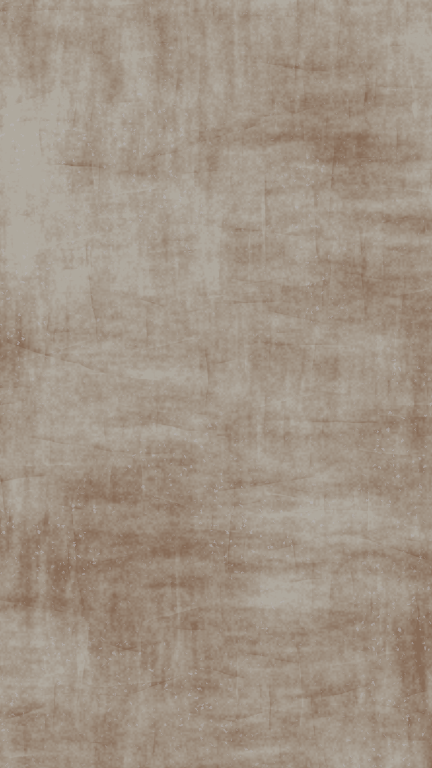
A Shadertoy shader for this texture:

```glsl
const vec3 DARK_CLAY   = vec3(0.555, 0.462, 0.388);
const vec3 MID_CLAY    = vec3(0.618, 0.558, 0.496);
const vec3 PALE_CLAY   = vec3(0.668, 0.632, 0.584);
const vec3 SPECK_COLOR = vec3(0.71, 0.70, 0.71);
const float BASE_TONE    = 0.61;
const float HEIGHT_FADE  = 0.50;
const float CLOUD_AMOUNT = 1.55;
const float BRUSH_AMOUNT = 0.95;
const float GRAIN_AMOUNT = 0.36;
const float MARK_DEPTH   = 0.42;
const float SPECK_SIZE   = 0.0034;

float hash(vec2 p) {
    vec3 q = fract(vec3(p.xyx) * 0.1031);
    q += dot(q, q.yzx + 33.33);
    return fract((q.x + q.y) * q.z);
}

vec2 hash2(vec2 p) {
    return vec2(hash(p), hash(p + 47.3));
}

float noise(vec2 p) {
    vec2 i = floor(p), f = fract(p);
    f = f * f * (3.0 - 2.0 * f);
    return mix(mix(hash(i), hash(i + vec2(1, 0)), f.x),
               mix(hash(i + vec2(0, 1)), hash(i + vec2(1, 1)), f.x), f.y);
}

float fbm(vec2 p) {
    float sum = 0.0, amp = 0.5;
    for (int i = 0; i < 5; i++) {
        sum += amp * noise(p);
        p = mat2(1.6, 1.2, -1.2, 1.6) * p + 17.7;
        amp *= 0.5;
    }
    return sum / 0.97;
}

// Octaves that keep their axes, for stretched brush strokes
float brush(vec2 p) {
    return 0.45 * noise(p) + 0.3 * noise(p * 2.1 + 31.0) + 0.25 * noise(p * 4.3 + 71.0);
}

// Scattered trowel scratches: one ragged stroke per cell, along x
float scratches(vec2 p, vec2 cell, float width, float tilt, float seed) {
    vec2 id = floor(p / cell);
    float sum = 0.0;
    for (int j = -1; j <= 1; j++)
    for (int i = -1; i <= 1; i++) {
        vec2 c = id + vec2(i, j);
        vec2 rnd = hash2(c + seed);
        vec2 d = p - (c + rnd) * cell;
        d.y -= d.x * tilt * (2.0 * hash(c + seed + 9.1) - 1.0);
        d.y += 0.006 * (noise(p * 28.0 + seed) - 0.5);
        float reach = cell.x * mix(0.15, 0.65, hash(c + seed + 5.7));
        float body = 1.0 - smoothstep(0.3, 1.0, abs(d.x) / reach);
        float w = width * mix(0.5, 1.6, rnd.y);
        // One side stays crisp, the other fades out
        float side = smoothstep(-0.0025, 0.001, d.y) * exp(-max(d.y, 0.0) / w);
        float wear = smoothstep(0.3, 0.65, noise(p * vec2(45.0, 90.0) + seed));
        sum += body * side * mix(0.3, 1.0, wear) * step(0.4, hash(c + seed + 2.3));
    }
    return min(sum, 1.3);
}

// Ragged glossy flecks
float specks(vec2 p, float count, float radius, float density, float seed) {
    p += 0.006 * (vec2(noise(p * 70.0), noise(p * 70.0 + 40.0)) - 0.5);
    vec2 id = floor(p * count);
    vec2 center = 0.25 + 0.5 * hash2(id + seed);
    vec2 d = (fract(p * count) - center) / count;
    d += 1.6 * radius * (vec2(noise(p * 300.0), noise(p * 300.0 + 40.0)) - 0.5);
    float r = radius * mix(0.3, 1.0, hash(id + seed + 3.3));
    float soft = 0.7 / iResolution.x;
    return (1.0 - smoothstep(r - soft, r + soft, length(d)))
         * step(1.0 - density, hash(id + seed + 8.8));
}

void mainImage(out vec4 fragColor, in vec2 fragCoord) {
    vec2 p = fragCoord / iResolution.x;
    float height = fragCoord.y / iResolution.y;
    vec2 warped = p + 0.025 * (vec2(fbm(p * 5.0), fbm(p * 5.0 + 60.0)) - 0.5);

    // Broad stains and crossed brushwork
    float tone = BASE_TONE + HEIGHT_FADE * (height - 0.5);
    tone += CLOUD_AMOUNT * (fbm(warped * vec2(2.8, 4.0) + 3.0) - 0.5);
    float across = brush(warped * vec2(5.0, 26.0) + 11.0) - 0.5;
    float down = brush(warped.yx * vec2(5.0, 30.0) + 83.0) - 0.5;
    float weave = smoothstep(0.3, 0.7, fbm(p * 3.5 + 23.0));
    tone += BRUSH_AMOUNT * mix(across, down, weave);
    tone += 0.35 * BRUSH_AMOUNT * (across + down);

    // Dark scratches, long and short, across and down
    float marks = scratches(p, vec2(0.38, 0.17), 0.013, 0.35, 1.0)
                + 0.8 * scratches(p, vec2(0.15, 0.08), 0.006, 0.25, 21.0)
                + 1.1 * scratches(p.yx, vec2(0.26, 0.13), 0.012, 0.14, 41.0)
                + 0.8 * scratches(p.yx, vec2(0.13, 0.07), 0.006, 0.10, 61.0);
    tone -= MARK_DEPTH * marks;

    // Pale scraped streaks
    tone += 0.34 * scratches(p, vec2(0.22, 0.12), 0.008, 0.3, 81.0);
    tone += 0.34 * scratches(p.yx, vec2(0.2, 0.11), 0.009, 0.1, 101.0);

    // Fine plaster grain
    tone += GRAIN_AMOUNT * (noise(p * 210.0) - 0.5);
    tone += 0.8 * GRAIN_AMOUNT * (noise(p * 90.0 + 9.0) - 0.5);
    tone = clamp(tone, -0.2, 1.2);

    vec3 color = tone < 0.5 ? mix(DARK_CLAY, MID_CLAY, tone * 2.0)
                            : mix(MID_CLAY, PALE_CLAY, tone * 2.0 - 1.0);

    // Clustered flecks
    float cluster = smoothstep(0.42, 0.66, fbm(p * 5.5 + 140.0));
    float flecks = specks(p, 85.0, SPECK_SIZE, 0.20, 5.0) * cluster
                 + 0.6 * specks(p, 120.0, 0.6 * SPECK_SIZE, 0.10, 15.0);
    color = mix(color, SPECK_COLOR, 0.6 * min(flecks, 1.0));

    fragColor = vec4(color, 1.0);
}
```
